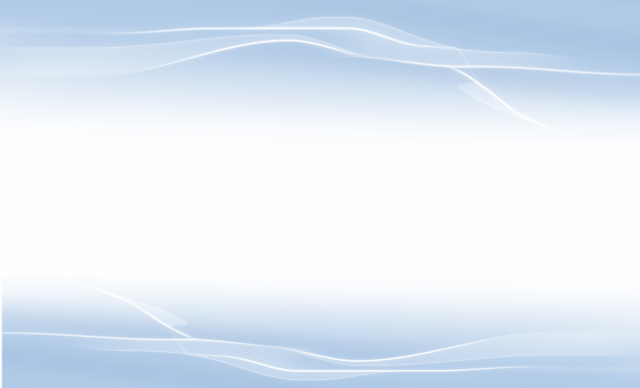
This background is drawn by a Shadertoy shader. Its source:

```glsl
// Pale blue header and footer bands with sheer, wavy mesh ribbons around a white centre.

const vec3 WHITE = vec3(0.992, 0.994, 0.998);
const vec3 SKY = vec3(0.695, 0.798, 0.907);
const vec3 DEEP = vec3(0.645, 0.750, 0.875);

// Thin bright line with a faint halo, d is the vertical distance to it
float strand(float d) {
    return exp(-d * d / 0.00007) + 0.22 * exp(-abs(d) / 0.025);
}

// Sheer fill with fine threads between two curves
float mesh(float y, float top, float bottom) {
    float width = max(bottom - top, 0.001);
    float t = (y - top) / width;
    float inside = smoothstep(-0.004, 0.004, y - top) * smoothstep(-0.004, 0.004, bottom - y);
    float threads = 0.5 + 0.5 * cos(t * 56.5);
    return inside * (0.75 + 0.25 * threads * smoothstep(0.05, 0.15, width));
}

// Fades in over a..b and out over c..d
float span(float x, float a, float b, float c, float d) {
    return smoothstep(a, b, x) * (1.0 - smoothstep(c, d, x));
}

// Blue gradient: y is 0 at the outer border and 1 at the white centre
vec3 bandSky(float x, float y) {
    float slant = y - 0.28 * x;
    float wave = 0.5 + 0.5 * sin(slant * 17.0 + 1.6 * sin(x * 4.0) + 2.2);
    vec3 color = mix(SKY, DEEP, 0.55 * wave * smoothstep(0.0, 0.7, x));

    // Soft light rays entering from the left
    float ray = 0.5 + 0.5 * sin((y + 1.3 * x) * 14.0 - 1.0);
    float leftGlow = exp(-x * 5.0) * smoothstep(0.0, 0.35, y);
    color = mix(color, WHITE, leftGlow * (0.12 + 0.13 * ray));

    float fade = smoothstep(mix(0.1, 0.42, x), 1.0, y);
    return mix(color, WHITE, fade * (1.0 - 0.06 * x));
}

// Amount of white laid over the sky by all ribbons
float ribbons(float x, float y) {
    // Broad swell on the left
    float swellTop = 0.335 - 0.09 * smoothstep(0.15, 0.42, x) + 0.16 * smoothstep(0.45, 0.6, x);
    float swellLow = 0.54 - 0.255 * smoothstep(0.14, 0.45, x) + 0.14 * smoothstep(0.45, 0.61, x);
    float light = 0.25 * mesh(y, swellTop, swellLow) * span(x, -0.1, 0.1, 0.53, 0.62);
    light += 0.75 * strand(y - swellLow) * span(x, 0.15, 0.38, 0.49, 0.59);
    light += 0.16 * strand(y - swellTop) * span(x, -0.1, 0.2, 0.5, 0.6);

    // Long crest line and the arch above it
    float crest = 0.235 - 0.035 * smoothstep(0.18, 0.33, x) + 0.12 * smoothstep(0.545, 0.66, x)
        + 0.05 * smoothstep(0.63, 0.8, x) + 0.09 * smoothstep(0.8, 1.0, x);
    float arch = 0.2 - 0.08 * smoothstep(0.37, 0.52, x) + 0.22 * smoothstep(0.54, 0.73, x)
        + 0.25 * smoothstep(0.71, 0.755, x);
    light += 0.75 * strand(y - crest) * span(x, 0.1, 0.32, 0.56, 0.72);
    light += 0.2 * strand(y - crest) * span(x, 0.55, 0.7, 0.8, 0.93);
    light += 0.3 * mesh(y, arch, crest) * span(x, 0.3, 0.45, 0.72, 0.76);
    light += 0.2 * strand(y - arch) * span(x, 0.35, 0.5, 0.72, 0.76);
    light += 0.14 * mesh(y, 0.19, crest) * (1.0 - smoothstep(0.1, 0.3, x));

    // Twisted ribbon running out to the right
    float runner = 0.4 + 0.07 * smoothstep(0.54, 0.72, x) + 0.055 * smoothstep(0.75, 1.0, x);
    light += 0.32 * mesh(y, crest, runner) * span(x, 0.48, 0.6, 0.74, 0.95);
    light += 0.6 * strand(y - runner) * span(x, 0.53, 0.68, 0.9, 1.2);

    // Tail falling towards the centre, with a rounded lobe
    float tail = 0.47 + 0.28 * smoothstep(0.69, 0.82, x) + 0.23 * smoothstep(0.76, 0.92, x);
    float lobeTop = max(tail, 0.6 - 0.8 * (x - 0.714));
    float lobeLow = 0.6 + 0.08 * sqrt(clamp((x - 0.714) * 25.0, 0.0, 1.0))
        + 1.75 * max(x - 0.73, 0.0);
    light += 0.75 * strand((y - tail) * 0.8) * span(x, 0.69, 0.73, 0.8, 0.92);
    light += 0.35 * mesh(y, lobeTop, lobeLow) * span(x, 0.712, 0.718, 0.84, 0.93);
    light += 0.2 * strand(y - lobeLow) * span(x, 0.714, 0.74, 0.84, 0.92);
    return clamp(light, 0.0, 0.92);
}

void mainImage(out vec4 fragColor, in vec2 fragCoord) {
    vec2 uv = fragCoord / iResolution.xy;
    float down = 1.0 - uv.y;

    // The footer is the header turned half around and slightly squeezed
    vec2 band = vec2(uv.x, down / 0.366);
    if (down > 0.5) band = vec2(1.009 - uv.x, 1.0 - (down - 0.7155) * 3.33);

    vec3 color = mix(bandSky(band.x, band.y), WHITE, ribbons(band.x, band.y));
    float cover = 1.0 - smoothstep(0.99, 1.01, band.y);
    cover *= 1.0 - smoothstep(1.004, 1.008, band.x);
    fragColor = vec4(mix(WHITE, color, cover), 1.0);
}
```
